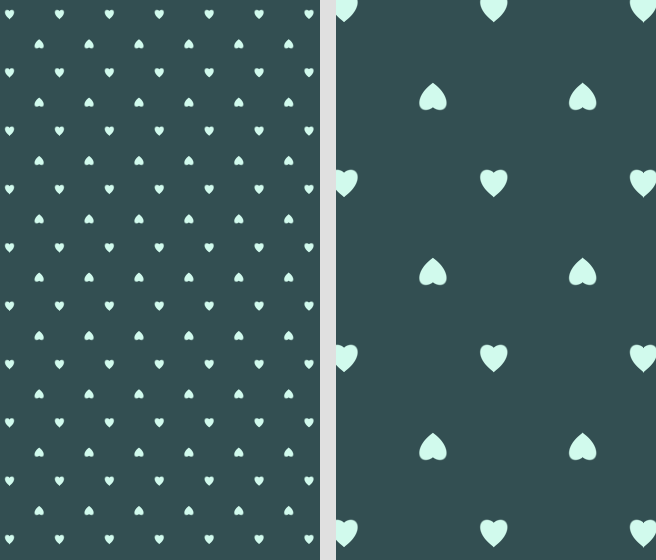
Left, the full canvas; right, a detail of the centre.
Give the GLSL for this pattern, as a WebGL 1 fragment shader.

```glsl
precision highp float;
// Small mint hearts on dark teal, in staggered rows that alternate upright and upside down.

uniform vec2 u_resolution;

// All lengths are fractions of the canvas height.
const vec2 PERIOD = vec2(0.08913, 0.10417);
const vec2 UPRIGHT_CENTER = vec2(0.0170, 0.0365);
const vec2 INVERTED_CENTER = vec2(0.0699, 0.0884);
const vec2 HEART_RADIUS = vec2(0.0081, 0.0073);

const vec3 TEAL = vec3(0.20, 0.31, 0.32);
const vec3 MINT = vec3(0.82, 0.98, 0.93);

// Offset from the nearest point of a lattice that passes through center.
vec2 repeatAround(vec2 p, vec2 center, vec2 period) {
  return (fract((p - center) / period + 0.5) - 0.5) * period;
}

// A circle bent upward away from its axis; a larger bend power rounds the tip.
float heartField(vec2 p, vec2 radius, float bendPower) {
  vec2 q = p / radius;
  q.y += 0.125;
  q.y -= 0.65 * pow(abs(q.x) + 0.0001, bendPower);
  return (length(q) - 1.0) * min(radius.x, radius.y);
}

// Antialiased coverage of the inside of a field.
float coverage(float field, float softness) {
  return 1.0 - smoothstep(-softness, softness, field);
}

void main() {
  vec2 p = gl_FragCoord.xy / u_resolution.y;
  float softness = 0.8 / u_resolution.y;

  // Two interleaved lattices, the second one flipped vertically.
  vec2 upright = repeatAround(p, UPRIGHT_CENTER, PERIOD);
  vec2 inverted = repeatAround(p, INVERTED_CENTER, PERIOD) * vec2(1.0, -1.0);

  float hearts = max(
    coverage(heartField(upright, HEART_RADIUS, 0.75), softness),
    coverage(heartField(inverted, HEART_RADIUS, 0.85), softness));

  gl_FragColor = vec4(mix(TEAL, MINT, hearts), 1.0);
}
```
